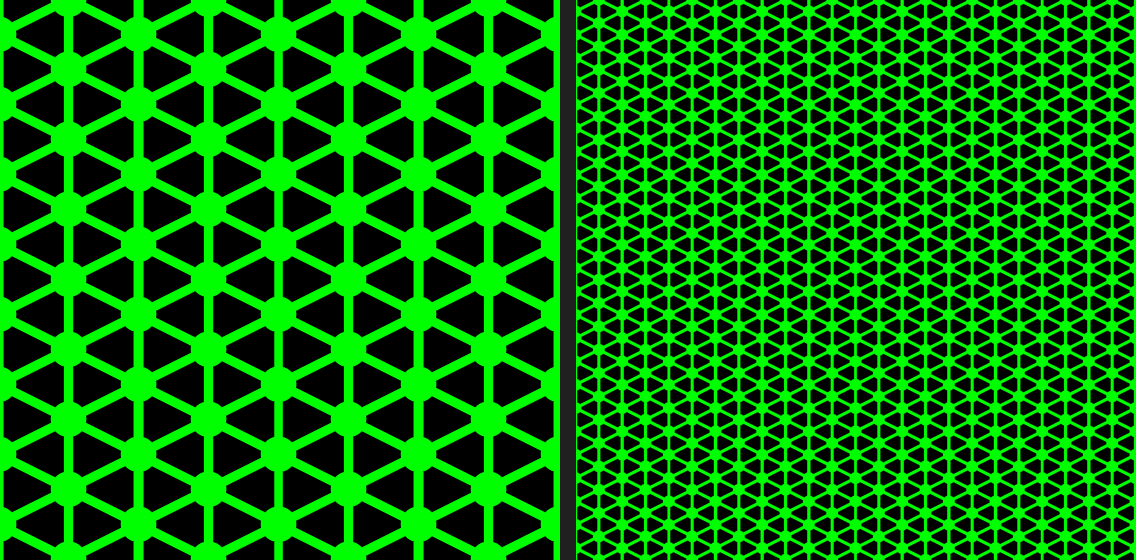
Left: one tile. Right: repeated 3 by 3.
Reproduce this pattern procedurally as a three.js fragment shader.

```glsl
#define COLUMNS 8.0
#define OFFSET vec2(-0.0026, 0.0013)
#define DISC_RADIUS 0.255
#define DIAGONAL_WIDTH 0.135
#define EVEN_WIDTH 0.143
#define ODD_WIDTH 0.134
#define MIDDLE_WIDTH 0.121
#define GREEN vec3(0.0, 1.0, 0.0)
#define BLACK vec3(0.0)

varying vec2 vUv;

// Distance to the lines y = slope * x + 0.5, repeated every unit of y
float diagonalDistance(vec2 p, float slope) {
  return abs(fract(p.y - slope * p.x) - 0.5) / sqrt(1.0 + slope * slope);
}

// Bar width varies slightly from column to column
float barWidth(float column) {
  float width = mix(EVEN_WIDTH, ODD_WIDTH, mod(column, 2.0));
  return column == 0.5 * COLUMNS ? MIDDLE_WIDTH : width;
}

// Signed distance to the lattice, in units of one cell
float latticeDistance(vec2 p) {
  float column = floor(p.x + 0.5);
  float x = p.x - column;

  // Discs, staggered by half a cell in every other column
  float y = fract(p.y + 0.5 * mod(column, 2.0)) - 0.5;
  float disc = length(vec2(x, y)) - DISC_RADIUS;

  // Struts joining the discs
  float bar = abs(x) - 0.5 * barWidth(column);
  float diagonal = min(diagonalDistance(p, 0.5), diagonalDistance(p, -0.5));

  return min(disc, min(bar, diagonal - 0.5 * DIAGONAL_WIDTH));
}

void main() {
  vec2 p = (vUv - OFFSET) * COLUMNS;
  float feather = 0.6 * fwidth(p.y);
  float coverage = 1.0 - smoothstep(-feather, feather, latticeDistance(p));
  gl_FragColor = vec4(mix(BLACK, GREEN, coverage), 1.0);
}
```
